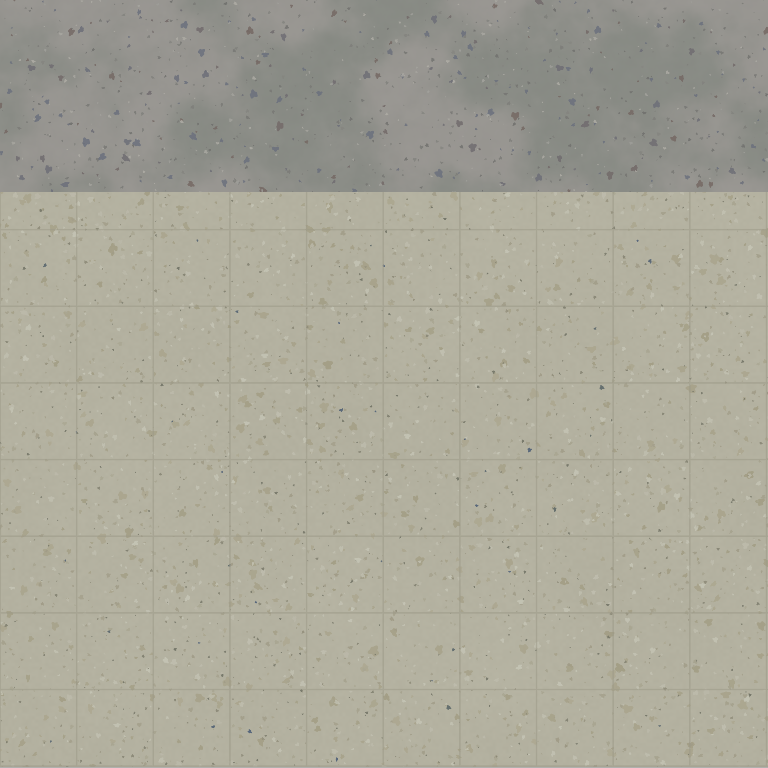
Write a WebGL 2 fragment shader that draws this texture.

```glsl
#version 300 es
precision highp float;
// Speckled terrazzo floor with a faint square tile grid below a mottled grey band.
// Stone chips are jittered cell points with wobbly outlines, stacked in layers
// by size and colour; the band is tinted by fractal value noise.

uniform vec2 u_resolution;
out vec4 fragColor;

float hash(vec2 p) {
  return fract(sin(dot(p, vec2(127.1, 311.7))) * 43758.5453);
}

float valueNoise(vec2 p) {
  vec2 cell = floor(p), f = fract(p);
  f = f * f * (3.0 - 2.0 * f);
  float low = mix(hash(cell), hash(cell + vec2(1.0, 0.0)), f.x);
  float high = mix(hash(cell + vec2(0.0, 1.0)), hash(cell + 1.0), f.x);
  return mix(low, high, f.y);
}

float fbm(vec2 p) {
  float sum = 0.0, amplitude = 0.5;
  for (int i = 0; i < 5; i++) {
    sum += amplitude * valueNoise(p);
    p = mat2(0.8, 0.6, -0.6, 0.8) * p * 2.03 + 7.3;
    amplitude *= 0.5;
  }
  return sum;
}

// Returns x: coverage, y: random tone of the chip; radii are in canvas units.
vec2 chips(vec2 uv, float scale, float density, float minRadius, float maxRadius, float seed) {
  vec2 p = uv * scale, home = floor(p), result = vec2(0.0);
  float pixel = scale / u_resolution.y;
  for (int y = -1; y <= 1; y++) {
    for (int x = -1; x <= 1; x++) {
      vec2 cell = home + vec2(x, y), key = cell + seed;
      if (hash(key + 3.1) > density) continue;
      vec2 d = p - cell - vec2(hash(key + 11.7), hash(key + 29.3));
      float turn = 6.2832 * hash(key + 41.9), size = hash(key + 53.3);
      d = mat2(cos(turn), sin(turn), -sin(turn), cos(turn)) * d;
      d.x *= 1.0 + 0.7 * hash(key + 67.1);
      float angle = atan(d.y, d.x);
      float wobble = 1.0 + 0.18 * sin(3.0 * angle + turn) + 0.13 * sin(5.0 * angle + 9.0 * size);
      float radius = scale * mix(minRadius, maxRadius, size * size) * wobble;
      float cover = 1.0 - smoothstep(-0.6 * pixel, 0.6 * pixel, length(d) - radius);
      if (cover > result.x) result = vec2(cover, hash(key + 79.7));
    }
  }
  return result;
}

vec3 floorColor(vec2 uv) {
  vec3 color = vec3(0.704, 0.695, 0.628) + 0.02 * (fbm(uv * 9.0) - 0.45);
  color += 0.012 * (valueNoise(uv * 230.0) - 0.5);

  // Tan and pale chips, then dark grains and rare blue ones
  vec2 c = chips(uv, 46.0, 0.42, 0.0018, 0.0068, 5.0);
  color = mix(color, mix(vec3(0.63, 0.61, 0.51), vec3(0.68, 0.66, 0.57), c.y), 0.85 * c.x);
  c = chips(uv, 80.0, 0.34, 0.0009, 0.0032, 31.0);
  color = mix(color, mix(vec3(0.62, 0.60, 0.52), vec3(0.67, 0.66, 0.58), c.y), 0.85 * c.x);
  c = chips(uv, 62.0, 0.36, 0.0012, 0.0042, 83.0);
  color = mix(color, mix(vec3(0.73, 0.72, 0.66), vec3(0.78, 0.78, 0.72), c.y), 0.8 * c.x);
  c = chips(uv, 72.0, 0.20, 0.0007, 0.0021, 137.0);
  color = mix(color, mix(vec3(0.42, 0.43, 0.38), vec3(0.60, 0.58, 0.50), c.y), 0.85 * c.x);
  c = chips(uv, 24.0, 0.08, 0.0012, 0.0030, 211.0);
  color = mix(color, mix(vec3(0.30, 0.37, 0.48), vec3(0.38, 0.42, 0.40), c.y), 0.9 * c.x);

  // Thin tile joints
  vec2 fromJoint = (uv - vec2(0.0, 0.0024)) / 0.0998;
  fromJoint = abs(fromJoint - round(fromJoint)) * 0.0998;
  float blur = 0.5 / u_resolution.y;
  vec2 joint = 1.0 - smoothstep(0.001 - blur, 0.001 + blur, fromJoint);
  return mix(color, vec3(0.61, 0.60, 0.53), 0.55 * max(joint.x, joint.y));
}

vec3 bandColor(vec2 uv) {
  float cloud = smoothstep(0.28, 0.68, fbm(uv * 11.0 + 4.0));
  vec3 color = mix(vec3(0.535, 0.545, 0.52), vec3(0.597, 0.588, 0.57), cloud);
  color += 0.02 * (fbm(uv * 60.0) - 0.48);

  // Blue-grey and brown chips over smaller dark and pale grains
  vec2 c = chips(uv, 85.0, 0.32, 0.0008, 0.0026, 307.0);
  color = mix(color, mix(vec3(0.43, 0.43, 0.42), vec3(0.53, 0.53, 0.51), c.y), 0.85 * c.x);
  c = chips(uv, 52.0, 0.38, 0.0013, 0.0058, 353.0);
  vec3 chip = mix(vec3(0.42, 0.44, 0.49), vec3(0.46, 0.41, 0.39), smoothstep(0.3, 0.9, c.y));
  color = mix(color, chip, 0.85 * c.x);
  c = chips(uv, 65.0, 0.24, 0.0008, 0.0026, 401.0);
  return mix(color, mix(vec3(0.62, 0.62, 0.60), vec3(0.70, 0.69, 0.66), c.y), 0.8 * c.x);
}

void main() {
  vec2 uv = gl_FragCoord.xy / u_resolution;
  float blur = 0.5 / u_resolution.y;
  float band = smoothstep(0.75 - blur, 0.75 + blur, uv.y);
  vec3 color = mix(floorColor(uv), bandColor(uv), band);

  // Pale grey strip along the bottom edge
  color = mix(vec3(0.69, 0.69, 0.68), color, smoothstep(0.0015 - blur, 0.0015 + blur, uv.y));
  fragColor = vec4(color, 1.0);
}
```
